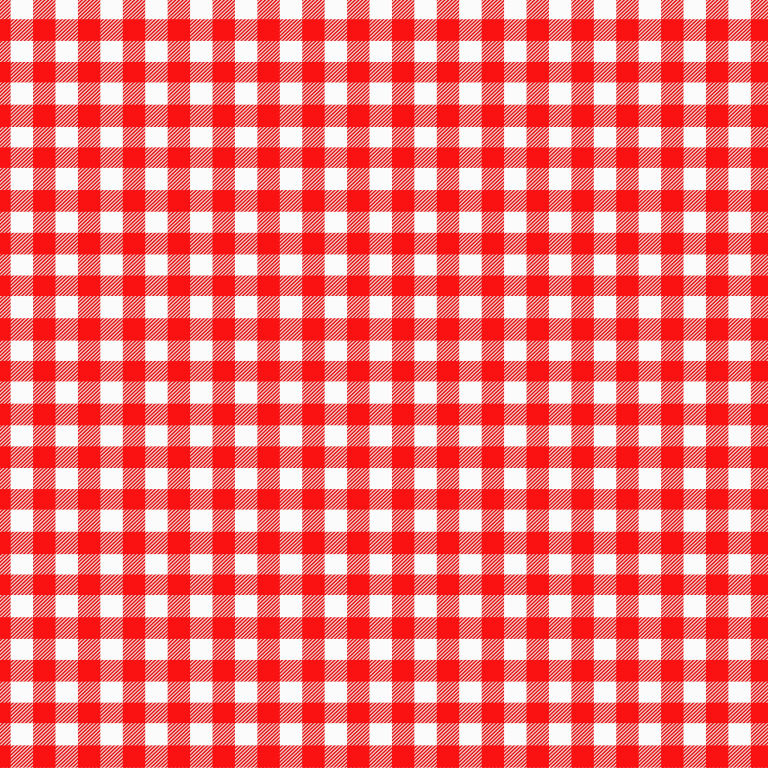
A Shadertoy shader for this pattern:

```glsl
// Red and white gingham: vertical and horizontal bands cross on a white ground.
// Crossings are solid red; where a single band runs, a fine diagonal twill
// mixes red and pale pink. Band heights vary slightly in a five-row rhythm.

const float TAU = 6.2831853;

// Layout, in repeats per canvas height and in fractions of a repeat
const vec2  REPEATS       = vec2(17.12, 17.98);
const vec2  OFFSET        = vec2(-0.487, 0.22);
const float BAND_START    = 0.25;
const float BAND_END      = 0.75;
const float ROW_VARIATION = 0.024;
const float TWILL_LINES   = 12.0;   // diagonal lines per repeat
const float TWILL_CRISP   = 1.2;    // contrast of the twill wave

// Colours
const vec3 WHITE      = vec3(0.985);
const vec3 SOLID_RED  = vec3(0.98, 0.065, 0.065);
const vec3 THREAD_RED = vec3(0.89, 0.08, 0.08);
const vec3 THREAD_PINK = vec3(0.95, 0.76, 0.76);

// Coverage of the interval [start, end], smoothed over one pixel
float band(float position, float start, float end, float pixel) {
    float rise = clamp((position - start) / pixel + 0.5, 0.0, 1.0);
    float fall = clamp((end - position) / pixel + 0.5, 0.0, 1.0);
    return rise * fall;
}

// Diagonal thread colour, fading to its mean when too fine to resolve
vec3 twill(vec2 tile, vec2 pixel) {
    float wave = sin(TAU * TWILL_LINES * (tile.x - tile.y));
    float lineStep = TWILL_LINES * max(pixel.x, pixel.y);
    wave *= 1.0 - smoothstep(0.5, 1.0, lineStep);
    float pink = clamp(0.5 + 0.5 * TWILL_CRISP * wave, 0.0, 1.0);
    return mix(THREAD_RED, THREAD_PINK, pink);
}

void mainImage(out vec4 fragColor, in vec2 fragCoord) {
    vec2 tile = fragCoord / iResolution.y * REPEATS + OFFSET;
    vec2 pixel = REPEATS / iResolution.y;
    vec2 cell = fract(tile);

    // Every row keeps its top edge; the lower edge shifts
    float rowShift = ROW_VARIATION * cos(TAU * 0.4 * floor(tile.y));
    float column = band(cell.x, BAND_START, BAND_END, pixel.x);
    float row = band(cell.y, BAND_START - rowShift, BAND_END, pixel.y);

    // Share of crossing, open ground and single band
    float crossing = column * row;
    float ground = (1.0 - column) * (1.0 - row);
    float single = 1.0 - crossing - ground;

    vec3 color = SOLID_RED * crossing + WHITE * ground + twill(tile, pixel) * single;
    fragColor = vec4(color, 1.0);
}
```
